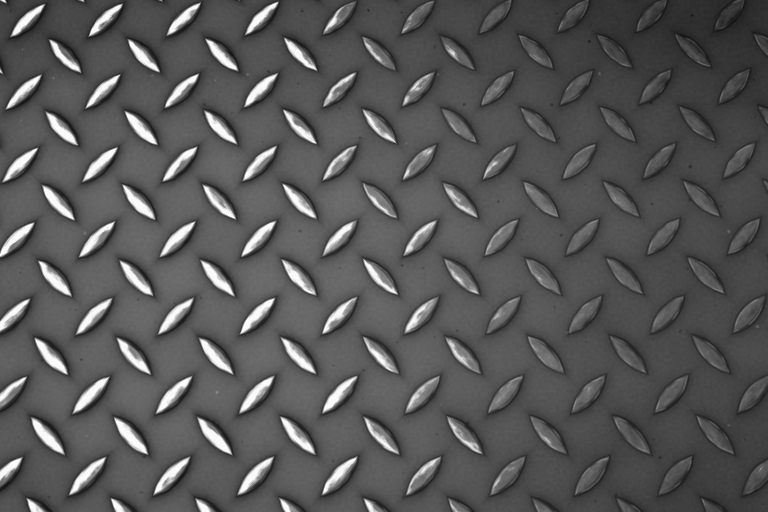
Give the GLSL for this texture, as a Shadertoy shader.

```glsl
// Worn steel tread plate: alternating diagonal lens-shaped studs, lit from the left.

vec2 hash2(vec2 p) {
    p = vec2(dot(p, vec2(127.1, 311.7)), dot(p, vec2(269.5, 183.3)));
    return fract(sin(p) * 43758.5);
}

// Gradient noise, centred on zero
float noise(vec2 p) {
    vec2 i = floor(p), f = p - i, u = f * f * (3.0 - 2.0 * f);
    vec2 e = vec2(0, 1);
    float a = dot(hash2(i) * 2.0 - 1.0, f);
    float b = dot(hash2(i + e.yx) * 2.0 - 1.0, f - e.yx);
    float c = dot(hash2(i + e) * 2.0 - 1.0, f - e);
    float d = dot(hash2(i + 1.0) * 2.0 - 1.0, f - 1.0);
    return mix(mix(a, b, u.x), mix(c, d, u.x), u.y);
}

float fbm(vec2 p) {
    float sum = 0.0, amp = 0.6;
    for (int i = 0; i < 4; i++) {
        sum += amp * noise(p);
        p = p * 2.1 + 7.3;
        amp *= 0.5;
    }
    return sum;
}

// Distance to a pointed lens lying along x
float lens(vec2 p, float halfLength, float halfWidth) {
    float r = (halfLength * halfLength / halfWidth + halfWidth) * 0.5;
    return length(vec2(p.x, abs(p.y) + r - halfWidth)) - r;
}

float fill(float d, float soft) {
    return 1.0 - smoothstep(-soft, soft, d);
}

// Flat steel: uneven light, smudges and grain
float plate(vec2 p) {
    float light = 0.41 - 0.125 * smoothstep(0.6, 1.5, p.x);
    light -= 0.11 * smoothstep(0.6, 1.05, p.y) + 0.04 * (1.0 - smoothstep(0.0, 0.3, p.y));
    light -= 0.03 * (1.0 - smoothstep(0.0, 0.25, p.x));
    return light + 0.055 * fbm(p * 8.0) + 0.03 * noise(p * 150.0);
}

// Sparse pits and bright flecks
float specks(vec2 p, float px) {
    vec2 g = p * 16.0, id = floor(g), r = hash2(id + 3.0);
    vec2 q = (g - id - 0.2 - 0.6 * r) / 16.0;
    q += 0.003 * vec2(noise(p * 250.0), noise(p * 250.0 + 40.0));
    float size = 0.0006 + 0.002 * r.y * r.y;
    float tone = r.x > 0.75 ? 0.16 : -0.13;
    return tone * step(0.65, hash2(id + 9.0).x) * fill(length(q) - size, px + 0.0008);
}

void mainImage(out vec4 fragColor, in vec2 fragCoord) {
    float px = 1.0 / iResolution.y;
    vec2 p = fragCoord * px;
    p.x *= 1.5 * iResolution.y / iResolution.x;

    float steel = plate(p), tone = steel + specks(p, px);
    float lit = 1.0 - smoothstep(0.3, 1.3, p.x + 0.15 * (p.y - 0.5));

    // Slight perspective: studs grow towards the bottom
    float depth = 0.965 - p.y + 0.01 * (p.x - 0.664) * p.y;
    float scale = 1.0 + 0.086 * depth;
    vec2 pitch = vec2(0.1523, 0.1385);
    vec2 grid = vec2(p.x - 0.664, depth) / (pitch * scale);

    for (int k = 0; k < 2; k++) {
        float lean = k == 0 ? 1.0 : -1.0;
        vec2 g = grid + 0.5 * float(1 - k);
        vec2 id = floor(g), rnd = hash2(id + 31.0 * float(k));
        vec2 q = (g - id - 0.5) * pitch * vec2(1, -1);

        // Stud frame: x along it, y towards the light
        q = vec2(q.x + lean * q.y, lean * q.y - q.x) * 0.7071;
        q.y += 0.0015 * noise(q * 60.0 + rnd * 50.0);
        float soft = px + 0.0005;
        float d = lens(q, 0.0495, 0.0165);
        float wear = fbm(vec2(q.x * 32.0, q.y * 75.0) + rnd * 80.0);
        float shade = 0.5 - 0.5 * clamp(q.y / 0.012, -1.0, 1.0);

        // Grime around the foot, heavier on the shaded side
        float grime = exp(-max(d, 0.0) / 0.0085) * (1.0 + 0.5 * wear);
        tone *= 1.0 - (0.3 + 0.25 * lit) * (0.55 + 0.45 * shade) * grime;

        // Sloped flanks, dark at the foot
        float flank = steel * (0.85 - 0.5 * shade * (0.5 + 0.5 * lit)) + 0.1 * wear;
        flank *= 1.0 - 0.45 * exp(-abs(d) / 0.0018);
        tone = mix(tone, flank, fill(d, soft));

        // Worn crown: satin grey with a glare that narrows away from the light
        float crown = fill(lens(q - vec2(0, 0.001), 0.044, 0.0105) + 0.003 * wear, soft + 0.0005);
        float glare = lit * 0.85 - 0.3 + wear * 1.1 + 55.0 * q.y * (0.3 + lit);
        glare += 0.25 * (rnd.x - 0.5) + 0.25 * lit * smoothstep(0.015, 0.035, abs(q.x));
        float satin = steel * 1.2 + 0.08 * lit + 0.2 * wear + 4.0 * q.y;
        tone = mix(tone, mix(satin, 0.98, smoothstep(0.1, 0.65, glare)), crown);

        // Bright scuffed rim, broken along its length
        float rim = fill(abs(d + 0.004) - 0.0006, soft + 0.0002);
        float broken = smoothstep(-0.2, 0.25, noise(vec2(q.x * 50.0, sign(q.y) * 5.0 + rnd.y * 40.0)));
        tone += rim * broken * (0.3 + 0.2 * lit) * (1.0 - 0.6 * shade * lit);
    }
    fragColor = vec4(vec3(clamp(tone, 0.0, 1.0)), 1.0);
}
```
